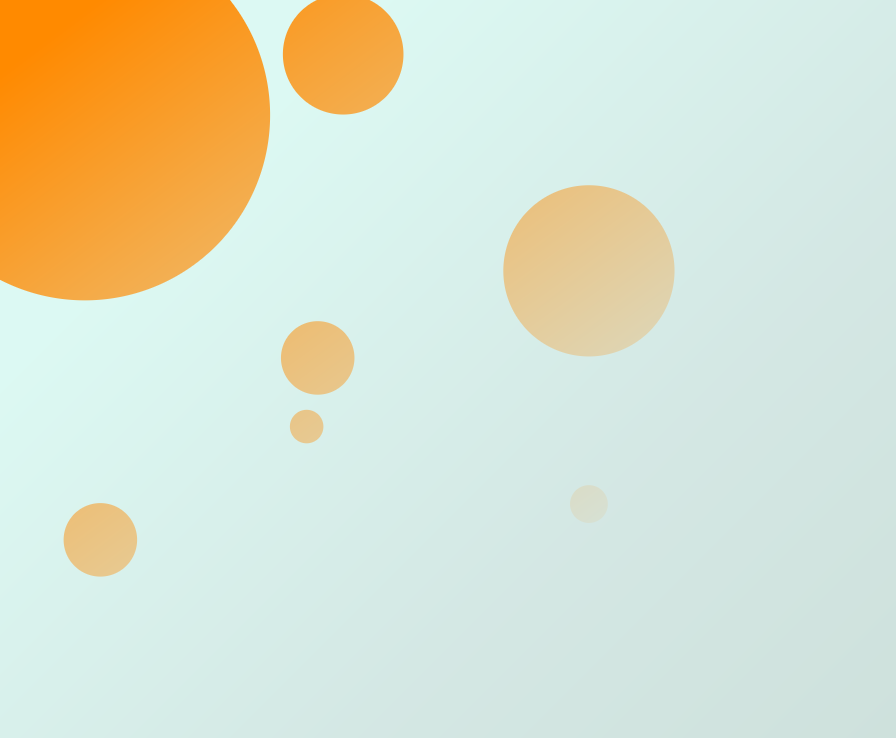
A WebGL 2 fragment shader for this background:

```glsl
#version 300 es
precision highp float;
// Orange discs fading diagonally over a pale mint gradient.
uniform vec2 u_resolution;
out vec4 fragColor;

// Centre and radius of each disc, in units of canvas height
const vec3 DISCS[7] = vec3[7](
  vec3(0.115, 0.844, 0.2510),
  vec3(0.465, 0.9265, 0.0817),
  vec3(0.798, 0.633, 0.1160),
  vec3(0.4305, 0.515, 0.0498),
  vec3(0.4155, 0.422, 0.0227),
  vec3(0.136, 0.2685, 0.0498),
  vec3(0.798, 0.317, 0.0256));

// Diagonal blend from bright mint through blue grey to dull green
vec3 mintGradient(vec2 p) {
  float t = p.x + 1.0 - p.y;
  vec3 color = mix(vec3(0.863, 0.977, 0.953), vec3(0.847, 0.941, 0.922),
                   clamp((t - 0.5) / 0.5, 0.0, 1.0));
  color = mix(color, vec3(0.831, 0.908, 0.894), clamp((t - 1.0) / 0.48, 0.0, 1.0));
  return mix(color, vec3(0.808, 0.882, 0.863), clamp((t - 1.48) / 0.73, 0.0, 1.0));
}

// Antialiased union of all discs
float discCoverage(vec2 p) {
  float dist = 1e3;
  for (int i = 0; i < 7; i++) {
    dist = min(dist, length(p - DISCS[i].xy) - DISCS[i].z);
  }
  return clamp(0.5 - dist * u_resolution.y, 0.0, 1.0);
}

void main() {
  vec2 p = gl_FragCoord.xy / u_resolution.y;

  // One shared fade makes discs more transparent toward the lower right
  float fade = dot(vec2(p.x, 1.0 - p.y), vec2(0.6, 0.8));
  float opacity = clamp((1.13 - fade) / 1.05, 0.0, 1.0);

  vec3 orange = vec3(1.0, 0.54, 0.0);
  vec3 color = mix(mintGradient(p), orange, opacity * discCoverage(p));
  fragColor = vec4(color, 1.0);
}
```
